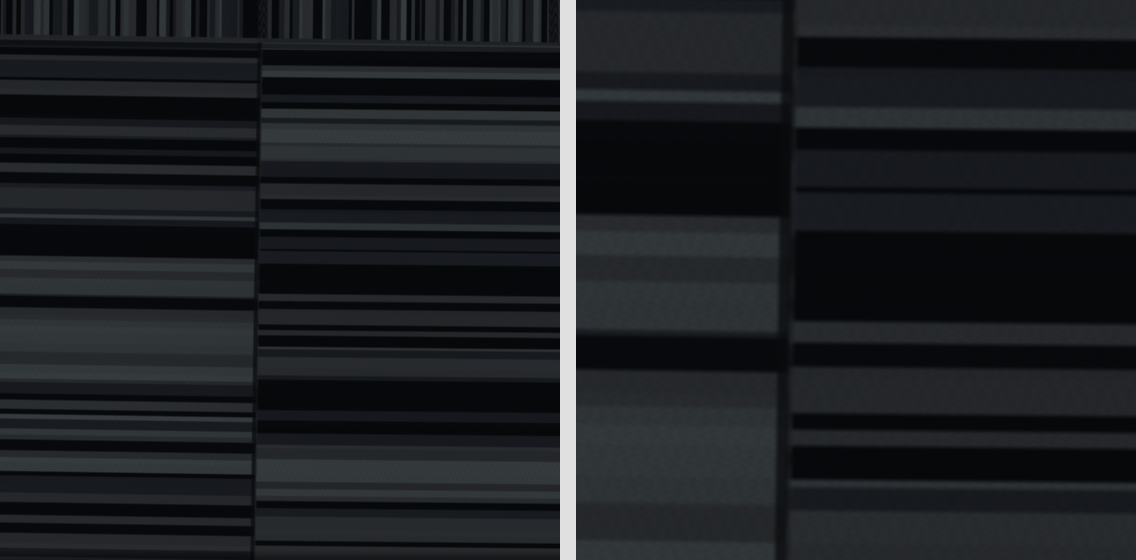
Left, the full canvas; right, a detail of the centre.
Write a WebGL 2 fragment shader that draws this texture.

```glsl
#version 300 es
precision highp float;
// Dark carpet planks: two tiles of uneven horizontal stripes below a row of vertical ones.
uniform vec2 u_resolution;
out vec4 outColor;

float hash(float n, float seed) {
    return fract(sin(n * 12.99 + seed * 78.23) * 4375.85);
}

float bump(float x, float center, float width) {
    float d = (x - center) / width;
    return exp(-d * d);
}

// Regions of each tile where dark or light yarn dominates
float lightness(float t, float tile) {
    if (tile < 0.5) return 0.12 - 0.38 * bump(t, 0.82, 0.14) + 0.12 * bump(t, 0.42, 0.15);
    if (tile < 1.5) return 0.06 - 0.45 * bump(t, 0.51, 0.08) - 0.5 * bump(t, 0.25, 0.04)
                         + 0.3 * bump(t, 0.72, 0.07);
    return 0.02;
}

// One of four yarn shades, slightly varied from stripe to stripe
vec3 yarn(float cell, float count, float tile) {
    float pick = hash(cell, tile + 1.3) + lightness(cell / count, tile);
    vec3 shade = vec3(0.025, 0.033, 0.043);
    if (pick > 0.34) shade = vec3(0.09, 0.10, 0.12);
    if (pick > 0.54) shade = vec3(0.15, 0.16, 0.17);
    if (pick > 0.81) shade = vec3(0.19, 0.21, 0.22);
    return shade * (0.92 + 0.16 * hash(cell, tile + 7.1));
}

// Stripes of uneven width: each cell starts at a jittered edge
vec3 stripes(float t, float count, float tile, float soft) {
    float cell = floor(t * count);
    vec3 color = yarn(cell - 2.0, count, tile);
    for (float k = -1.0; k < 1.5; k++) {
        float id = cell + k;
        float edge = (id + 0.05 + 0.9 * hash(id, tile + 4.7)) / count;
        color = mix(color, yarn(id, count, tile), smoothstep(edge - soft, edge + soft, t));
    }
    return color;
}

// Soft-edged line of given half width
float line(float d, float halfWidth, float soft) {
    return 1.0 - smoothstep(halfWidth - soft, halfWidth + soft, abs(d));
}

void main() {
    vec2 p = gl_FragCoord.xy / u_resolution;
    float soft = max(0.0021, 0.75 / min(u_resolution.x, u_resolution.y));

    // Slightly skewed joints between the tiles
    float seamX = p.x - mix(0.453, 0.467, p.y);
    float seamY = p.y - (0.938 - 0.015 * p.x);

    // Lower tiles, striped across with a small slope
    vec3 left = stripes(p.y + 0.015 * p.x, 78.0, 0.0, soft);
    vec3 right = stripes(p.y + 0.010 * (p.x - 0.46), 74.0, 1.0, soft);
    vec3 color = mix(left, right, smoothstep(-soft, soft, seamX));

    // Vertical joint: a dark gap beside a thin worn thread
    float wear = 0.5 + 0.5 * sin(p.y * 61.0 + 2.0 * sin(p.y * 143.0));
    color = mix(color, vec3(0.035, 0.042, 0.05), 0.75 * line(seamX + 0.002, 0.004, soft));
    color = mix(color, vec3(0.13, 0.14, 0.15), (0.3 + 0.4 * wear) * line(seamX - 0.002, 0.0015, soft));

    // Top row, striped lengthwise, with its own repeating joint
    vec3 top = stripes(p.x - 0.01 * p.y, 135.0, 2.0, min(soft, 0.0018));
    float topSeam = (fract((p.x - 0.469) / 0.52 + 0.5) - 0.5) * 0.52;
    float mottle = 0.5 + 0.5 * sin(p.y * 330.0 + 3.0 * sin(p.x * 410.0));
    top = mix(top, vec3(0.03, 0.035, 0.045) + 0.04 * mottle, 0.85 * line(topSeam, 0.009, soft));
    color = mix(color, top, smoothstep(-soft, soft, seamY));

    // Grey hem along the horizontal joint, with a shadow under it
    color = mix(color, vec3(0.035, 0.042, 0.05), 0.6 * line(seamY + 0.013, 0.005, soft));
    color = mix(color, vec3(0.13, 0.14, 0.15), 0.85 * line(seamY + 0.003, 0.004, soft));

    // Fine weave and broad changes of light
    float weave = sin(p.x * 710.0 + 2.0 * sin(p.y * 530.0)) * sin(p.y * 830.0 + sin(p.x * 290.0));
    color *= 1.0 + 0.035 * weave + 0.04 * sin(p.x * 5.0 + 1.0) * sin(p.y * 4.0);
    color *= 0.55 + 0.45 * smoothstep(0.0, 0.02, p.y);
    outColor = vec4(color, 1.0);
}
```
